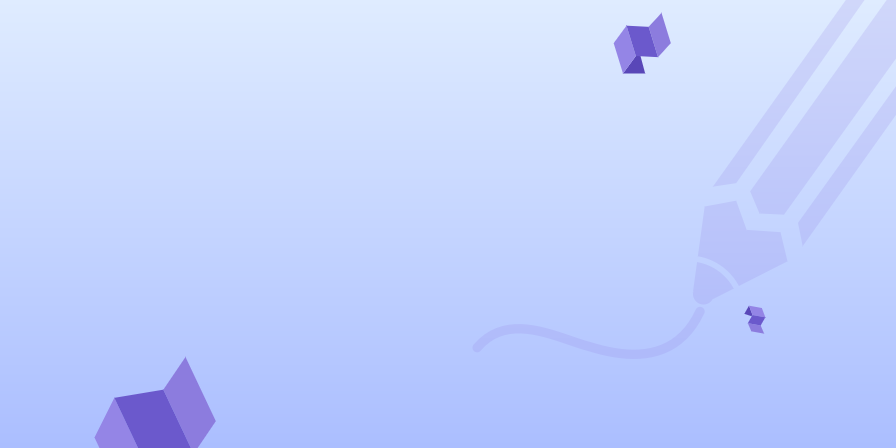
A WebGL 1 fragment shader for this background:

```glsl
precision highp float;
// A pale blue vertical gradient with a translucent pencil drawing a wavy line,
// and three folded violet ribbons. Shapes are signed distances on a 768 x 384
// layout grid (y down) that stretches with the canvas.

uniform vec2 u_resolution;

const vec2 GRID = vec2(768.0, 384.0);
const vec3 SKY_TOP = vec3(0.875, 0.925, 1.0);
const vec3 SKY_BOTTOM = vec3(0.67, 0.745, 1.0);
const vec3 VIOLET_PALE = vec3(0.58, 0.52, 0.90);
const vec3 VIOLET_SOFT = vec3(0.55, 0.485, 0.87);
const vec3 VIOLET_DEEP = vec3(0.42, 0.35, 0.80);
const vec3 VIOLET_DARK = vec3(0.35, 0.28, 0.72);

float cross2(vec2 a, vec2 b) { return a.x * b.y - a.y * b.x; }

// Signed distance to the line through a and b
float edge(vec2 p, vec2 a, vec2 b) {
  return cross2(p - a, normalize(b - a));
}

// Convex quadrilateral, either winding
float quad(vec2 p, vec2 a, vec2 b, vec2 c, vec2 d) {
  float winding = sign(cross2(c - a, d - b));
  vec4 e = winding * vec4(edge(p, a, b), edge(p, b, c), edge(p, c, d), edge(p, d, a));
  return max(max(e.x, e.y), max(e.z, e.w));
}

float parallelogram(vec2 p, vec2 o, vec2 u, vec2 v) {
  return quad(p, o, o + u, o + u + v, o + v);
}

float segment(vec2 p, vec2 a, vec2 b) {
  vec2 ab = b - a;
  return length(p - a - ab * clamp(dot(p - a, ab) / dot(ab, ab), 0.0, 1.0));
}

vec2 bezier(vec2 a, vec2 b, vec2 c, vec2 d, float t) {
  float s = 1.0 - t;
  return s * s * s * a + 3.0 * s * t * (s * b + t * c) + t * t * t * d;
}

// Distance to a cubic curve, walked in short segments
float curve(vec2 p, vec2 a, vec2 b, vec2 c, vec2 d) {
  float nearest = 1e4;
  vec2 previous = a;
  for (int i = 1; i <= 20; i++) {
    vec2 next = bezier(a, b, c, d, float(i) / 20.0);
    nearest = min(nearest, segment(p, previous, next));
    previous = next;
  }
  return nearest;
}

float coverage(float d, float pixel) { return clamp(0.5 - d / pixel, 0.0, 1.0); }

// Three joined faces: folds u0, u1, u2 swept along v
vec3 ribbon(vec3 col, vec2 p, float pixel, vec2 o, vec2 u0, vec2 u1, vec2 u2, vec2 v) {
  col = mix(col, VIOLET_PALE, coverage(parallelogram(p, o, u0, v), pixel));
  col = mix(col, VIOLET_SOFT, coverage(parallelogram(p, o + u0 + u1, u2, v), pixel));
  return mix(col, VIOLET_DEEP, coverage(parallelogram(p, o + u0, u1, v), pixel));
}

// Pencil barrel: two thin side strips and a wide middle one
float barrel(vec2 p) {
  float left = quad(p, vec2(611, 160), vec2(725, 0), vec2(741, 0), vec2(631, 157));
  float right = quad(p, vec2(684, 191), vec2(821, 0), vec2(838, 0), vec2(688, 211));
  float middle = min(
    quad(p, vec2(643, 164), vec2(651, 183), vec2(804, 0), vec2(760, 0)),
    quad(p, vec2(651, 183), vec2(672, 184), vec2(804, 0), vec2(760, 0)));
  return min(middle, min(left, right));
}

// Sharpened cone with a rounded tip, split by an arc into wood and lead
float point(vec2 p) {
  float cone = quad(p, vec2(604, 177), vec2(631, 172), vec2(645, 211), vec2(594, 250));
  cone = min(cone, quad(p, vec2(640, 197), vec2(669, 199), vec2(675, 224), vec2(602, 261)));
  cone = min(cone, quad(p, vec2(596, 236), vec2(640, 197), vec2(675, 224), vec2(602, 261)));
  cone = min(cone, length(p - vec2(603, 252)) - 9.0);
  float gap = 2.5 - abs(length(p - vec2(590, 268)) - 46.5);
  return max(cone, gap);
}

float scribble(vec2 p) {
  float start = curve(p, vec2(409, 298), vec2(436, 266), vec2(478, 290), vec2(505, 297));
  float end = curve(p, vec2(505, 297), vec2(540, 308), vec2(580, 310), vec2(600, 267));
  return min(start, end) - 4.0;
}

void main() {
  vec2 uv = gl_FragCoord.xy / u_resolution;
  vec2 p = vec2(uv.x, 1.0 - uv.y) * GRID;
  float pixel = GRID.x / u_resolution.x;
  vec3 col = mix(SKY_BOTTOM, SKY_TOP, uv.y);

  // Translucent pencil and its line
  float pencil = min(barrel(p), min(point(p), scribble(p)));
  col = mix(col, VIOLET_PALE, 0.2 * coverage(pencil, pixel));

  // Dark flaps behind the two upper ribbons
  float flap = min(
    quad(p, vec2(534, 63), vec2(545, 48), vec2(549, 48), vec2(553, 63)),
    quad(p, vec2(638, 269), vec2(642, 262), vec2(645, 270), vec2(644, 271)));
  col = mix(col, VIOLET_DARK, coverage(flap, pixel));

  // Ribbons: top, lower left, and a small one by the pencil tip
  col = ribbon(col, p, pixel, vec2(526, 37), vec2(11, -15), vec2(19, 1), vec2(11, -12), vec2(8, 26));
  col = ribbon(col, p, pixel, vec2(81, 375), vec2(17, -34), vec2(42, -7), vec2(19, -28), vec2(26, 55));
  col = ribbon(col, p, pixel, vec2(642, 262), vec2(3, 8), vec2(-4, 7), vec2(3, 7), vec2(11, 2));

  gl_FragColor = vec4(col, 1.0);
}
```
